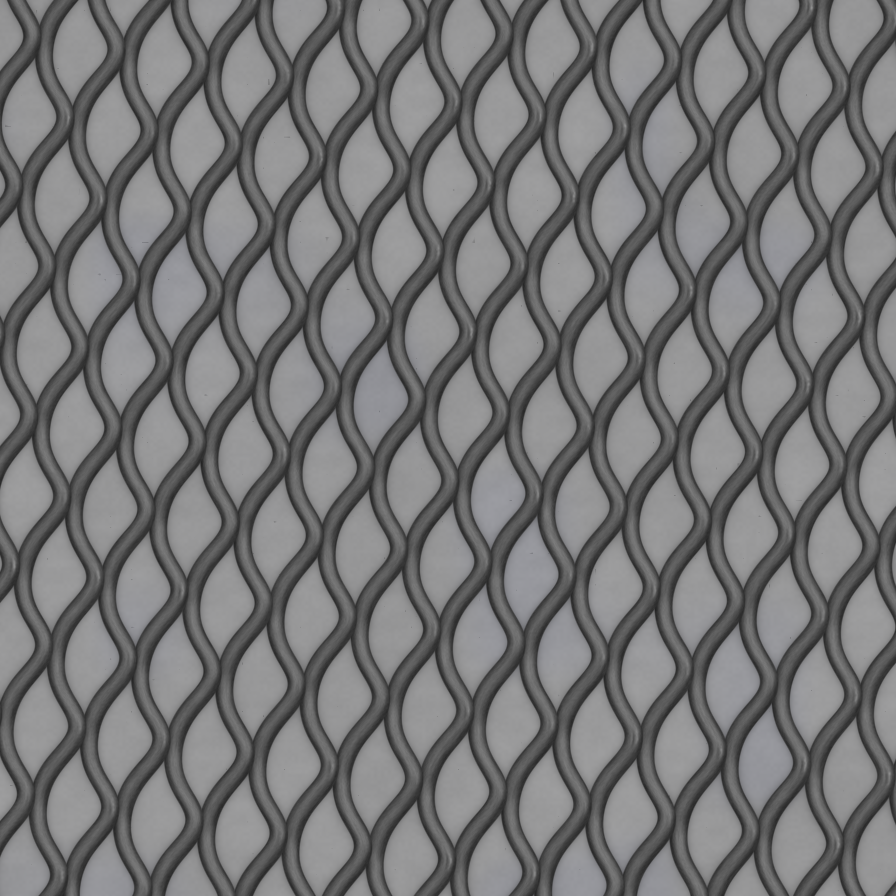
Give the GLSL for this texture, as a Shadertoy shader.

```glsl
// Expanded wire mesh over pale grey paper: slanted wavy strands touch their
// neighbours and enclose leaf-shaped openings. Each strand is a warped cosine
// on a sheared lattice, shaded by the signed distance to its centreline.

#define ANCHOR vec2(0.4655, 0.4492)    // one right-hand bend, y downwards
#define STRAND_STEP vec2(0.0369, 0.0904) // shift from strand to strand
#define PERIOD vec2(-0.0202, 0.1662)   // one full wave along a strand
#define SWING 0.0332                   // sideways travel of a wave
#define SKEW 0.30                      // makes one leg steeper
#define WIRE_RADIUS 0.0102
#define SHADOW_REACH 0.0035
#define PAPER vec3(0.600, 0.600, 0.603)
#define EDGE_GREY 0.19
#define LIT_GREY 0.415
#define DIM_GREY 0.335

const float TAU = 6.2831853;

float hash(vec2 p) {
    return fract(sin(dot(p, vec2(127.1, 311.7))) * 43758.5453);
}

float noise(vec2 p) {
    vec2 i = floor(p), f = fract(p);
    f = f * f * (3.0 - 2.0 * f);
    return mix(mix(hash(i), hash(i + vec2(1, 0)), f.x),
               mix(hash(i + vec2(0, 1)), hash(i + vec2(1, 1)), f.x), f.y);
}

// Signed distance across a strand, in x; phase along it, in y.
vec2 strandCoords(vec2 q) {
    float t = q.y / PERIOD.y;
    float phase = TAU * t + SKEW * sin(TAU * t);
    float phaseRate = TAU * (1.0 + SKEW * cos(TAU * t));
    float centre = PERIOD.x * t - SWING * (0.5 - 0.5 * cos(phase));
    float slope = (PERIOD.x - 0.5 * SWING * sin(phase) * phaseRate) / PERIOD.y;
    return vec2((q.x - centre) / sqrt(1.0 + slope * slope), t);
}

// Paper with faint clouds, fibres and a few specks.
vec3 paperColor(vec2 p) {
    float tone = 0.028 * (noise(p * 9.0) - 0.5)
               + 0.020 * (noise(p * vec2(45.0, 70.0)) - 0.5)
               + 0.014 * (noise(p * 260.0) - 0.5);
    float bluish = smoothstep(0.65, 0.95, noise(p * 7.0 + 31.0));
    float speck = smoothstep(0.965, 1.0, noise(p * 170.0 + 5.0));
    return PAPER + tone + bluish * vec3(-0.015, -0.012, 0.006) - 0.10 * speck;
}

// Rounded metal: v runs from -1 to 1 across, t counts waves along.
float wireTone(float v, float t, float strand) {
    float dimLeg = smoothstep(-0.5, 0.6, sin(TAU * t));
    float core = mix(LIT_GREY, DIM_GREY, dimLeg);
    float lean = mix(0.10, -0.15, dimLeg);
    float tone = mix(core, EDGE_GREY, smoothstep(0.25, 1.0, abs(v - lean)));
    tone += 0.045 * exp(-pow((v - lean) / 0.28, 2.0));

    // Drawn streaks and fine grain.
    tone += 0.045 * (noise(vec2(v * 5.0 + strand * 17.0, t * 14.0)) - 0.5);
    tone += 0.030 * (noise(vec2(v * 9.0 + strand * 29.0, t * 75.0)) - 0.5);

    // Worn bends: a bright scrape beside a dark crescent, uneven per bend.
    float bend = floor(t + 0.5);
    float along = t - bend;
    float wear = hash(vec2(strand, bend));
    float spot = exp(-pow((along + 0.01) / 0.055, 2.0));
    float chip = noise(vec2(v * 4.0 + strand * 7.0, t * 55.0));
    float scrape = exp(-pow((v - 0.38) / 0.16, 2.0)) * (0.3 + chip);
    float crescent = exp(-pow((v - 0.02) / 0.16, 2.0));
    return tone + spot * wear * (0.16 * scrape - 0.11 * crescent);
}

void mainImage(out vec4 fragColor, in vec2 fragCoord) {
    vec2 uv = fragCoord / iResolution.y;
    vec2 p = vec2(uv.x, 1.0 - uv.y);
    float soft = max(0.9 / iResolution.y, 0.0010);
    vec3 color = paperColor(p);

    // Index of the nearest strand axis after undoing the slant.
    float shear = PERIOD.x / PERIOD.y;
    float spacing = STRAND_STEP.x - shear * STRAND_STEP.y;
    vec2 q = p - ANCHOR;
    float nearest = floor((q.x - shear * q.y) / spacing);

    // Right to left, so that each right-hand bend lies on its neighbour.
    for (int j = 2; j >= -1; j--) {
        float strand = nearest + float(j);
        vec2 s = strandCoords(q - strand * STRAND_STEP);
        float radius = WIRE_RADIUS * (1.0 + 0.05 * sin(TAU * s.y));
        float gap = abs(s.x) - radius;
        color *= 1.0 - 0.20 * exp(-max(gap, 0.0) / SHADOW_REACH);
        float tone = wireTone(s.x / radius, s.y, strand);
        color = mix(color, vec3(tone), 1.0 - smoothstep(-soft, soft, gap));
    }
    fragColor = vec4(clamp(color, 0.0, 1.0), 1.0);
}
```
